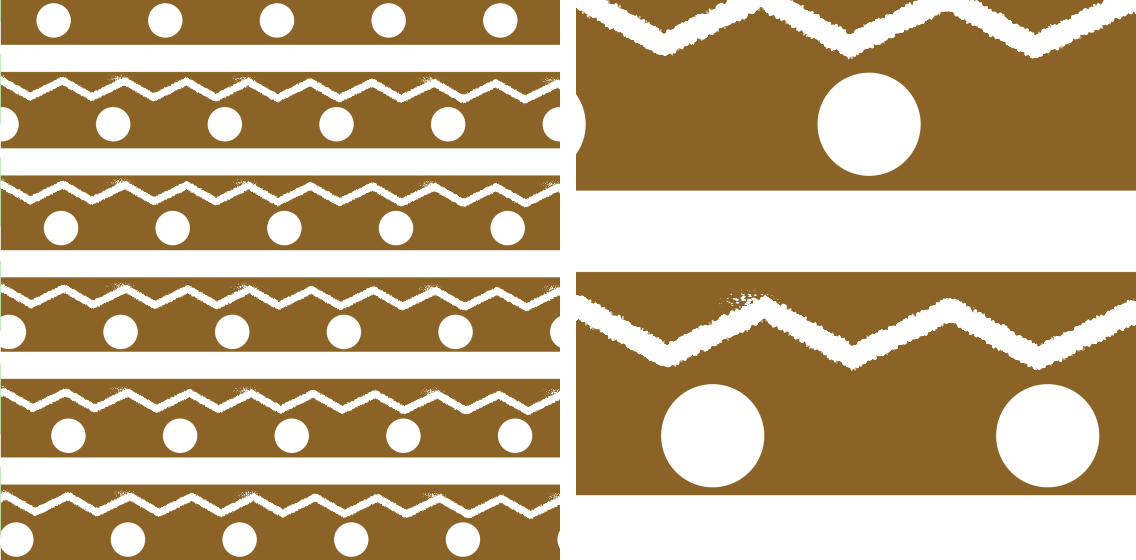
Left: the whole. Right: its middle third, enlarged.
Give the GLSL for this pattern, as a WebGL 2 fragment shader.

```glsl
#version 300 es
precision highp float;

uniform vec2 u_resolution;
out vec4 outColor;

vec2 hash2(vec2 p) {
    return fract(sin(vec2(dot(p, vec2(127.1, 311.7)), dot(p, vec2(269.5, 183.3)))) * 4375.85);
}

// Distance to the nearest scattered point, in cell units
float cellular(vec2 p) {
    vec2 cell = floor(p);
    float nearest = 2.0;
    for (int j = -1; j <= 1; j++)
        for (int i = -1; i <= 1; i++) {
            vec2 id = cell + vec2(i, j);
            nearest = min(nearest, length(id + hash2(id) - p));
        }
    return nearest;
}

float segment(vec2 p, vec2 a, vec2 b) {
    vec2 ab = b - a;
    return length(p - a - ab * clamp(dot(p - a, ab) / dot(ab, ab), 0.0, 1.0));
}

// Centre line of the zigzag; the rising side is longer than the falling one
float zigzag(vec2 p) {
    float x = mod(p.x - 0.0534, 0.1105);
    float d = 1.0;
    for (int i = -1; i <= 1; i++) {
        vec2 q = vec2(x - 0.1105 * float(i), p.y);
        vec2 peak = vec2(0.0586, -0.0785);
        d = min(d, segment(q, vec2(0.0, -0.0495), peak));
        d = min(d, segment(q, peak, vec2(0.1105, -0.0495)));
    }
    return d;
}

// Chalk stroke with gritty edges and dry flecks beside some peaks
float chalk(vec2 p) {
    float wave = sin(p.x * 410.0 + p.y * 230.0) + sin(p.x * 730.0 - p.y * 610.0);
    float grit = cellular(p * 420.0) - 0.5;
    float stroke = zigzag(p) - 0.0066 + 0.0003 * wave + 0.0022 * grit;

    float peakIndex = floor((p.x - 0.112) / 0.1105 + 0.5) + 1.0;
    vec2 fromPeak = p - vec2(0.0015 + 0.1105 * peakIndex, -0.0785);
    float patchDist = length((fromPeak - vec2(-0.009, -0.0045)) / vec2(0.013, 0.0045));
    float fleck = (cellular(p * vec2(300.0, 560.0)) - 0.52 + 0.35 * patchDist) * 0.003;
    bool scuffed = mod(peakIndex * 4.0 + 2.0, 9.0) < 4.0;
    return scuffed ? min(stroke, fleck) : stroke;
}

void main() {
    vec2 p = gl_FragCoord.xy / u_resolution;
    p.y = 1.0 - p.y;
    float aa = 0.7 / min(u_resolution.x, u_resolution.y);

    // Plain bands, slightly unevenly spaced
    float bandCentre[5] = float[5](0.1042, 0.2891, 0.471, 0.6523, 0.8411);
    float shape = 1.0;
    for (int i = 0; i < 5; i++)
        shape = min(shape, abs(p.y - bandCentre[i]) - 0.0242);

    // Dots, staggered by half a step and drifting right down the rows
    float row = floor((p.y + 0.0635) / 0.1854);
    float y = p.y - 0.0365 - 0.1854 * row;
    float dotShift = 0.0958 + 0.0066 * row - 0.0997 * mod(row, 2.0);
    float x = mod(p.x - dotShift + 0.0997, 0.1994) - 0.0997;
    shape = min(shape, length(vec2(x, y)) - 0.0307);

    // Zigzags, sloping gently down to the right
    float zigShift = 0.0006 * (row - 1.0) * (row - 1.0);
    shape = min(shape, chalk(vec2(p.x - zigShift, y - 0.0058 * p.x)));

    // Thin pale margin on the left, tinted green in stretches
    shape = min(shape, p.x - 0.0014);

    vec3 brown = vec3(0.55, 0.39, 0.15);
    vec3 white = vec3(1.0);
    vec3 color = mix(white, brown, smoothstep(-aa, aa, shape));
    float tinted = step(mod(p.y - 0.0964, 0.1845), 0.125);
    color = mix(color, vec3(0.4, 0.8, 0.3), tinted * (1.0 - smoothstep(0.0007 - aa, 0.0007 + aa, p.x)));
    outColor = vec4(color, 1.0);
}
```
